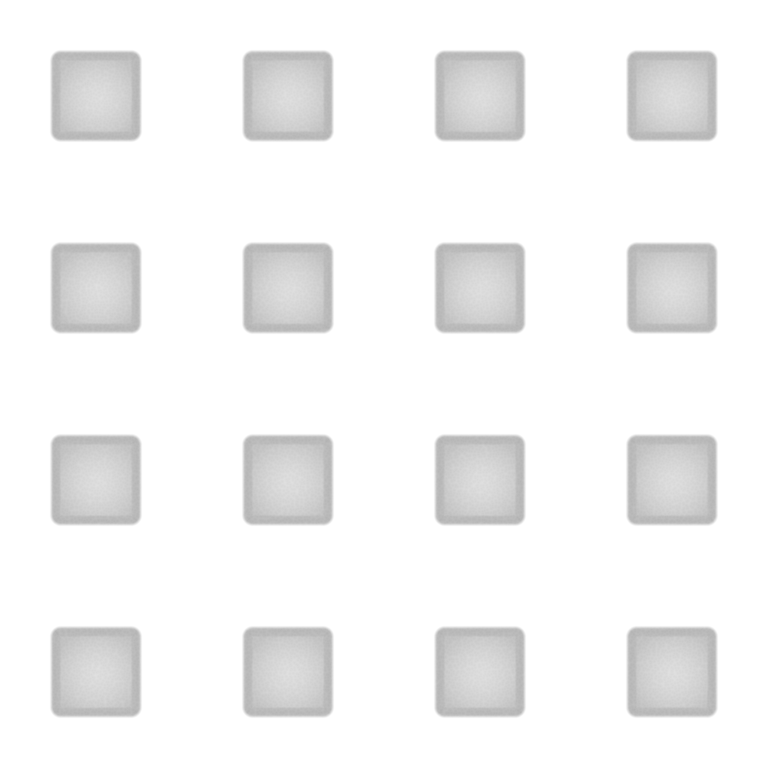
Reproduce this pattern procedurally as a WebGL 1 fragment shader.

```glsl
precision highp float;

// A 4 by 4 grid of soft grey rounded squares on white.
// Each square is a rounded-box distance field: a darker mitred rim around a
// face that glows towards its middle, with fine wrapping cellular grain.

uniform vec2 u_resolution;

// Lengths are fractions of one repeat, unless noted.
const float REPEATS = 4.0;
const float HALF_SIZE = 0.233;
const float CORNER_RADIUS = 0.050;
const float EDGE_BLUR = 0.011;
const float RIM_WIDTH = 0.045;
const float RIM_BLUR = 0.008;
const float CREASE_WIDTH = 0.005;
const float CREASE_DEPTH = 0.012;
const float MITRE_WIDTH = 0.010;
const float MITRE_DEPTH = 0.015;
const vec2 GLOW_CENTRE = vec2(0.008, -0.012);
const float GLOW_RADIUS = 0.235;
const float GRAIN_CELLS = 256.0; // across the canvas
const float GRAIN_DEPTH = 0.030;

const float PAPER = 1.0;
const float RIM_OUTER = 0.755;
const float RIM_INNER = 0.725;
const float FACE_EDGE = 0.765;
const float FACE_MIDDLE = 0.865;

float roundedBox(vec2 p, float halfSize, float radius) {
  vec2 q = abs(p) - halfSize + radius;
  return length(max(q, 0.0)) + min(max(q.x, q.y), 0.0) - radius;
}

vec2 hash2(vec2 p) {
  vec3 h = fract(p.xyx * vec3(0.1031, 0.1030, 0.0973));
  h += dot(h, h.yzx + 33.33);
  return fract((h.xx + h.yz) * h.zy);
}

// Distance to the nearest scattered point; wraps at the canvas edges.
float cellularGrain(vec2 uv) {
  vec2 p = uv * GRAIN_CELLS;
  vec2 cell = floor(p);
  vec2 local = p - cell;
  float nearest = 2.0;
  for (int y = -1; y <= 1; y++) {
    for (int x = -1; x <= 1; x++) {
      vec2 offset = vec2(float(x), float(y));
      vec2 site = offset + hash2(mod(cell + offset, GRAIN_CELLS));
      nearest = min(nearest, length(site - local));
    }
  }
  return nearest - 0.5;
}

float line(float distance, float width) {
  float d = distance / width;
  return exp(-d * d);
}

float tileShade(vec2 p, float dist) {
  // Face: bright in the middle, falling off towards the rim.
  float fall = clamp(length(p - GLOW_CENTRE) / GLOW_RADIUS, 0.0, 1.0);
  float face = mix(FACE_MIDDLE, FACE_EDGE, pow(fall, 1.6));

  // Rim: slightly lighter at the outside, darker along the corner mitres.
  float depth = -dist;
  float rim = mix(RIM_OUTER, RIM_INNER, smoothstep(0.0, 0.02, depth));
  rim = mix(rim, 0.5 * (RIM_OUTER + RIM_INNER), smoothstep(0.02, RIM_WIDTH, depth));
  rim -= MITRE_DEPTH * line(abs(p.x) - abs(p.y), MITRE_WIDTH);

  float inset = HALF_SIZE - max(abs(p.x), abs(p.y)) - RIM_WIDTH;
  float shade = mix(rim, face, smoothstep(-RIM_BLUR, RIM_BLUR, inset));
  return shade - CREASE_DEPTH * line(inset, CREASE_WIDTH);
}

void main() {
  vec2 uv = gl_FragCoord.xy / u_resolution;
  vec2 p = fract(uv * REPEATS) - 0.5;
  float pixel = REPEATS / min(u_resolution.x, u_resolution.y);

  float dist = roundedBox(p, HALF_SIZE, CORNER_RADIUS);
  float blur = max(EDGE_BLUR, pixel);
  float cover = 1.0 - smoothstep(-blur, blur, dist);

  float shade = tileShade(p, dist) + GRAIN_DEPTH * cellularGrain(uv);
  gl_FragColor = vec4(vec3(mix(PAPER, shade, cover)), 1.0);
}
```
